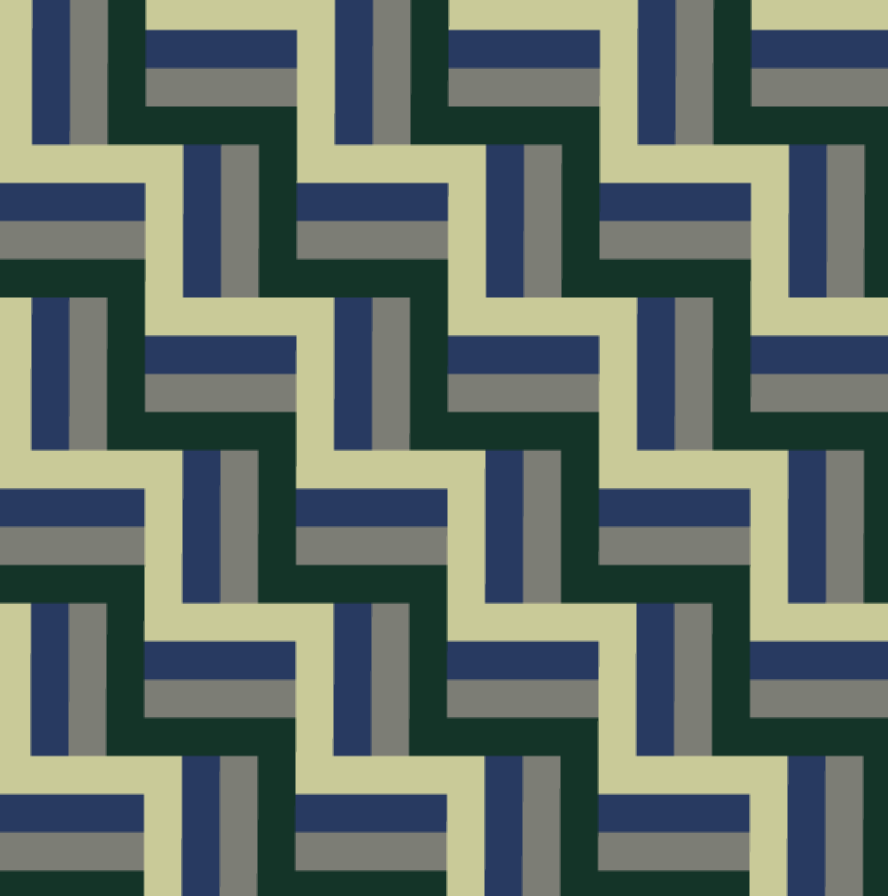
Reproduce this pattern procedurally as a WebGL 2 fragment shader.

```glsl
#version 300 es
precision highp float;
// Basket weave of four-stripe square blocks, alternately upright and lying, forming stepped zigzags.

uniform vec2 u_resolution;
out vec4 outColor;

const vec3 CREAM = vec3(0.787, 0.792, 0.598);
const vec3 BLUE  = vec3(0.157, 0.228, 0.382);
const vec3 GREY  = vec3(0.488, 0.490, 0.458);
const vec3 GREEN = vec3(0.078, 0.202, 0.158);

const vec2  BLOCKS = vec2(5.865, 5.863);   // blocks across and down
const vec2  OFFSET = vec2(0.037, 0.053);   // part of the first block cut off
const float LEAN = 0.013;                  // sideways drift, in blocks, top to bottom
const float SOFTNESS = 0.0028;             // edge blur, in canvas heights
const int   TAPS = 4;

// Colour of one of the four equal stripes, for t in 0..1
vec3 stripeColor(float t) {
  float stripe = floor(t * 4.0);
  return stripe < 1.0 ? CREAM : stripe < 2.0 ? BLUE : stripe < 3.0 ? GREY : GREEN;
}

// Checkerboard of upright and lying blocks; p counts blocks from the top left
vec3 weave(vec2 p) {
  vec2 block = floor(p);
  vec2 local = fract(p);
  bool upright = mod(block.x + block.y, 2.0) < 0.5;
  return stripeColor(upright ? local.x : local.y);
}

// Canvas position (0..1, origin lower left) to block coordinates
vec2 toBlocks(vec2 uv, vec2 count, vec2 offset, float lean) {
  vec2 down = vec2(uv.x, 1.0 - uv.y);
  return down * count + offset + vec2(lean * down.y, 0.0);
}

void main() {
  // Box filter, at least one pixel wide, softens every edge
  float width = max(SOFTNESS * u_resolution.y, 1.0);
  vec3 sum = vec3(0.0);
  for (int j = 0; j < TAPS; j++) {
    for (int i = 0; i < TAPS; i++) {
      vec2 shift = (vec2(i, j) + 0.5) / float(TAPS) - 0.5;
      vec2 uv = (gl_FragCoord.xy + shift * width) / u_resolution;
      sum += weave(toBlocks(uv, BLOCKS, OFFSET, LEAN));
    }
  }
  outColor = vec4(sum / float(TAPS * TAPS), 1.0);
}
```
